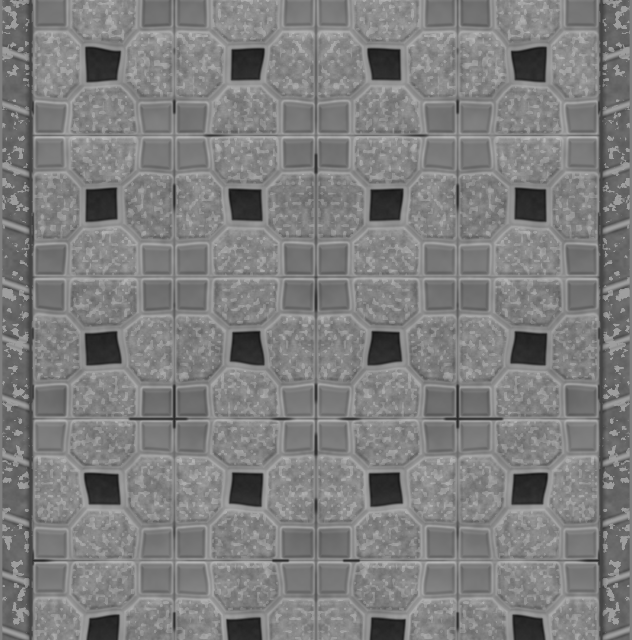
Give the GLSL for this pattern, as a WebGL 2 fragment shader.

```glsl
#version 300 es
precision highp float;

uniform vec2 u_resolution;
out vec4 fragColor;

const float CELL = 0.2214;        // cell size in canvas heights
const float FIELD_HALF = 2.0;     // half width of the tiled field, in cells
const float BORDER_WIDTH = 0.235;
const float SEGMENT = 0.412;      // height of one border segment

float hash(vec2 p) {
    return fract(sin(dot(p, vec2(127.1, 311.7))) * 43758.5);
}

float noise(vec2 p) {
    vec2 i = floor(p);
    vec2 f = fract(p);
    f = f * f * (3.0 - 2.0 * f);
    float low = mix(hash(i), hash(i + vec2(1, 0)), f.x);
    float high = mix(hash(i + vec2(0, 1)), hash(i + vec2(1, 1)), f.x);
    return mix(low, high, f.y);
}

float fbm(vec2 p) {
    float sum = 0.0;
    float amplitude = 0.5;
    for (int i = 0; i < 3; i++) {
        sum += amplitude * noise(p);
        p = p * 2.03 + 17.3;
        amplitude *= 0.5;
    }
    return sum / 0.875;
}

float roundedBox(vec2 p, vec2 halfSize, float radius) {
    vec2 d = abs(p) - halfSize + radius;
    return length(max(d, 0.0)) + min(max(d.x, d.y), 0.0) - radius;
}

float line(float d, float halfWidth, float soft) {
    return 1.0 - smoothstep(halfWidth - soft, halfWidth + soft, abs(d));
}

float cornerDistance(vec2 q) {
    return roundedBox(q - 0.376, vec2(0.107), 0.015);
}

// Four chamfered tiles around the centre and four small corner tiles
float tileDistance(vec2 offset) {
    vec2 q = abs(offset);
    vec2 s = q.x > q.y ? q : q.yx;
    float side = roundedBox(s - vec2(0.324, 0.0), vec2(0.163, 0.228), 0.03);
    side = max(side, (s.y - s.x + 0.035) * 0.707);
    return min(side, cornerDistance(q));
}

float relief(vec2 offset) {
    return smoothstep(0.02, -0.03, tileDistance(offset));
}

float tiledField(vec2 g, float px) {
    vec2 id = floor(g);
    vec2 cell = fract(g) - 0.5;
    vec2 wobble = vec2(noise(g * 5.0), noise(g * 5.0 + 31.0)) - 0.5;
    vec2 o = cell + 0.16 * wobble * (0.25 - cell * cell);
    vec2 q = abs(o);
    float d = tileDistance(o);
    float corner = step(cornerDistance(q), 0.015);
    vec2 axis = q.x > q.y ? vec2(1, 0) : vec2(0, 1);
    vec2 tileId = id * 3.0 + sign(o) * mix(axis, vec2(1), corner);

    // Mottled faces, smooth hollow corners and streaked grout
    float grain = fbm(g * 26.0);
    float mottled = 0.515 + 0.20 * (grain - 0.5);
    mottled += 0.09 * smoothstep(0.6, 0.78, noise(g * 44.0 + 9.0));
    float hollow = 0.455 - 0.35 * (fract(q.y * 2.0) - 0.75) * sign(o.y) * 0.3;
    hollow += 0.05 * (fbm(g * 9.0) - 0.5);
    float face = mix(mottled, hollow, corner) + 0.05 * (hash(tileId) - 0.5);
    float grout = 0.535 + 0.10 * (fbm(g * vec2(14.0, 8.0)) - 0.5);
    float tone = mix(grout, face, 1.0 - smoothstep(-0.012, 0.008, d));

    // Raised rims and light from above
    tone += 0.065 * exp(-pow((d - 0.006) / 0.009, 2.0));
    tone -= 0.045 * exp(-pow((d + 0.016) / 0.010, 2.0));
    tone += 0.16 * (relief(o) - relief(o + vec2(0.0, 0.018)));
    tone += 0.07 * (fbm(g * 2.5) - 0.5);

    // Joints between cells, with a deeper one on the mirror axis
    vec2 edge = 0.5 - abs(cell);
    float wear = smoothstep(0.25, 0.75, noise(g * 6.0 + 50.0));
    float axisSeam = 1.0 - step(0.5, g.x);
    tone -= (0.10 + 0.08 * wear + 0.07 * axisSeam) * line(edge.x, 0.007, 0.006 + px);
    tone -= 0.13 * wear * line(edge.y, 0.004, 0.004 + px);
    tone += 0.06 * line(edge.y - 0.012, 0.006, 0.006 + px);
    float crack = smoothstep(0.80, 0.88, noise(g * vec2(4.0, 5.0) + 73.0));
    tone = mix(tone, 0.15, crack * line(min(edge.x, edge.y), 0.008, 0.004 + px));

    // Dark central insert
    vec2 shift = 0.02 * vec2(hash(id + 4.0) - 0.5, hash(id + 8.0) - 0.5);
    float insert = roundedBox(o - shift, vec2(0.112), 0.008);
    float darkTone = 0.165 + 0.05 * (grain - 0.5) - 0.25 * o.y;
    darkTone -= 0.06 * smoothstep(-0.025, 0.0, insert);
    tone += 0.05 * line(insert - 0.02, 0.012, 0.012);
    return mix(tone, darkTone, 1.0 - smoothstep(-px - 0.004, px + 0.004, insert));
}

float ropeBorder(vec2 p, float px) {
    float across = (p.x - FIELD_HALF) / BORDER_WIDTH;
    float along = (p.y - 0.03 - 0.08 * (across - 0.5)) / SEGMENT;
    along += 0.08 * (noise(vec2(floor(along + 0.5), 3.0)) - 0.5);
    float joint = (abs(fract(along) - 0.5) - 0.5) * SEGMENT;
    float tone = 0.40 + 0.12 * (fbm(p * 18.0) - 0.5);
    float cluster = 0.12 * (noise(p * 7.0) - 0.5);
    float fleck = smoothstep(0.60, 0.68, fbm(p * 24.0 + 5.0) + cluster);
    tone = mix(tone, 0.66, 0.85 * fleck);
    tone -= 0.07 * line(joint + 0.032, 0.008, 0.012);
    tone = mix(tone, 0.62, line(joint, 0.017, 0.008 + px));
    tone -= 0.10 * smoothstep(0.25, 0.08, across);
    tone = mix(tone, 0.50, smoothstep(0.88, 0.94, across));
    return mix(tone, 0.27, line(across - 0.06, 0.04, 0.04));
}

void main() {
    vec2 p = (gl_FragCoord.xy - vec2(0.5 * u_resolution.x, 0.0)) / (u_resolution.y * CELL);
    p.x = abs(p.x);
    float px = 1.0 / (u_resolution.y * CELL);
    float field = tiledField(p + vec2(0.0, 0.44), px);
    float border = ropeBorder(p, px);
    float tone = mix(field, border, smoothstep(-px, px, p.x - FIELD_HALF));
    fragColor = vec4(vec3(clamp(tone, 0.0, 1.0)), 1.0);
}
```
